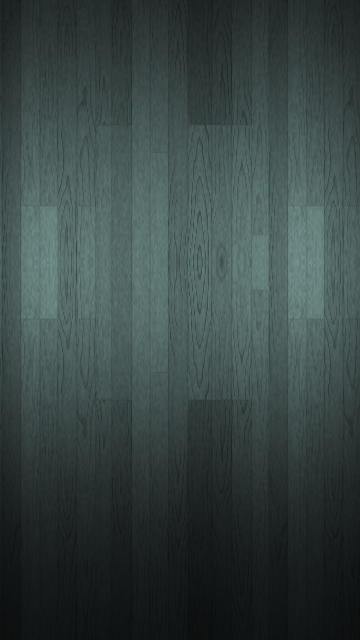
Write a Shadertoy shader that draws this texture.

```glsl
// Teal-lit vertical wooden planks, mirrored about a bright horizontal band.

const int PLANKS = 14;
const float PERIOD = 0.741;    // width after which the planks repeat
const float FIRST_EDGE = 0.058;
const float MIRROR_Y = 0.59;   // height of the mirror line and of the light

// Left edge of each plank within one period
const float EDGES[15] = float[15](0.0, 0.053, 0.102, 0.155, 0.208, 0.252, 0.308,
    0.359, 0.410, 0.463, 0.530, 0.586, 0.641, 0.688, 0.741);

// Per plank: seam distance from the mirror line, tone inside, tone outside
const vec3 BOARDS[14] = vec3[14](
    vec3(0.0885, 1.09, 1.05), vec3(0.0885, 1.10, 1.00), vec3(0.60, 0.96, 0.96),
    vec3(0.0885, 1.03, 0.99), vec3(0.215, 0.99, 0.96), vec3(0.215, 0.92, 0.89),
    vec3(0.60, 1.02, 1.02), vec3(0.172, 1.03, 1.00), vec3(0.60, 0.93, 0.93),
    vec3(0.215, 0.99, 0.78), vec3(0.215, 0.97, 0.83), vec3(0.215, 1.04, 0.94),
    vec3(0.043, 1.08, 1.02), vec3(0.60, 0.90, 0.90));

float hash(vec2 p) {
    vec3 q = fract(p.xyx * vec3(0.1031, 0.1030, 0.0973));
    q += dot(q, q.yzx + 33.33);
    return fract((q.x + q.y) * q.z);
}

float noise(vec2 p) {
    vec2 cell = floor(p);
    vec2 f = fract(p);
    f = f * f * (3.0 - 2.0 * f);
    float low = mix(hash(cell), hash(cell + vec2(1, 0)), f.x);
    float high = mix(hash(cell + vec2(0, 1)), hash(cell + vec2(1, 1)), f.x);
    return mix(low, high, f.y);
}

float bell(float d, float width) {
    return exp(-0.5 * d * d / (width * width));
}

int plankAt(float x) {
    int index = 0;
    for (int i = 1; i < PLANKS; i++) {
        if (x >= EDGES[i]) index = i;
    }
    return index;
}

// Fine vertical fibres in two sizes, centred on zero
float fibres(vec2 p, float seed) {
    float fine = noise(vec2(p.x * 288.0, p.y * 190.0) + seed * 91.0);
    float strand = noise(vec2(p.x * 210.0, p.y * 22.0) + seed * 57.0);
    return 0.7 * fine + 0.3 * strand - 0.5;
}

// Thin continuous growth rings: soft on one side, crisp on the other
float rings(float u, float v, float seed) {
    float warp = noise(vec2(u * 26.0, v * 13.0) + seed * 37.0);
    warp += 0.12 * noise(vec2(u * 90.0, v * 60.0) + seed * 19.0);
    float slope = mix(0.09, 0.20, hash(vec2(seed * 43.0, 5.0)));
    float radius = sqrt(u * u + 0.00002) + v * slope + 0.024 * warp;
    float phase = fract(radius * 88.0 + 0.3 * seed);
    float line = smoothstep(0.66, 0.90, phase) * (1.0 - smoothstep(0.90, 1.0, phase));
    float shade = 0.3 * phase * (1.0 - smoothstep(0.90, 1.0, phase));
    float patches = noise(vec2(u * 18.0, v * 10.0) + seed * 13.0);
    return (line + shade) * smoothstep(0.2, 0.8, patches);
}

// Dark oval heart of a knot
float knot(float u, float v) {
    float r = length(vec2(u / 0.012, v / 0.022));
    return bell(r, 0.4) + 0.45 * bell(r - 1.15, 0.16);
}

float lightAt(vec2 p) {
    float d = p.y - MIRROR_Y;
    float band = 0.062 + 0.382 * bell(d, d > 0.0 ? 0.265 : 0.237);
    float sides = bell(p.x - 0.10, 0.10) + bell(p.x - 0.88, 0.10);
    float vignette = 1.0 - 0.25 * pow(abs(2.0 * p.x - 1.0), 6.0);
    return band * vignette * (1.0 + 0.11 * sides * bell(d, 0.14));
}

void mainImage(out vec4 fragColor, in vec2 fragCoord) {
    vec2 p = fragCoord / iResolution.xy;
    vec2 pixel = 1.0 / iResolution.xy;
    float x = mod(p.x - FIRST_EDGE, PERIOD);
    float v = abs(p.y - MIRROR_Y);

    // Plank and board
    int k = plankAt(x);
    vec3 board = BOARDS[k];
    float u = x - 0.5 * (EDGES[k] + EDGES[k + 1]);
    float outside = smoothstep(-pixel.y, pixel.y, v - board.x);
    float seed = hash(vec2(float(k) + 3.0, 7.0 + step(board.x, v)));
    float tone = mix(board.y, board.z, outside);

    // Grain
    float figure = mix(0.10, 0.24, hash(vec2(seed * 71.0, 2.0)));
    tone *= 1.0 + 0.20 * fibres(vec2(x, v), seed);
    tone *= 1.02 - figure * rings(u, v, seed);
    if (k == 10) tone *= 1.0 - 0.32 * knot(u, v);

    // Joints between planks and seams across them
    float edgeGap = min(x - EDGES[k], EDGES[k + 1] - x);
    float joint = 1.0 - smoothstep(0.0, 0.001 + pixel.x, edgeGap);
    float seam = 1.0 - smoothstep(0.0, 0.0005 + pixel.y, abs(v - board.x));
    tone *= 1.0 - max(0.10 * joint, 0.07 * seam);

    // Teal light
    float light = lightAt(p) * tone;
    vec3 tint = mix(vec3(0.83, 1.0, 0.99), vec3(0.79, 1.0, 0.97), smoothstep(0.1, 0.5, light));
    fragColor = vec4(light * tint, 1.0);
}
```
